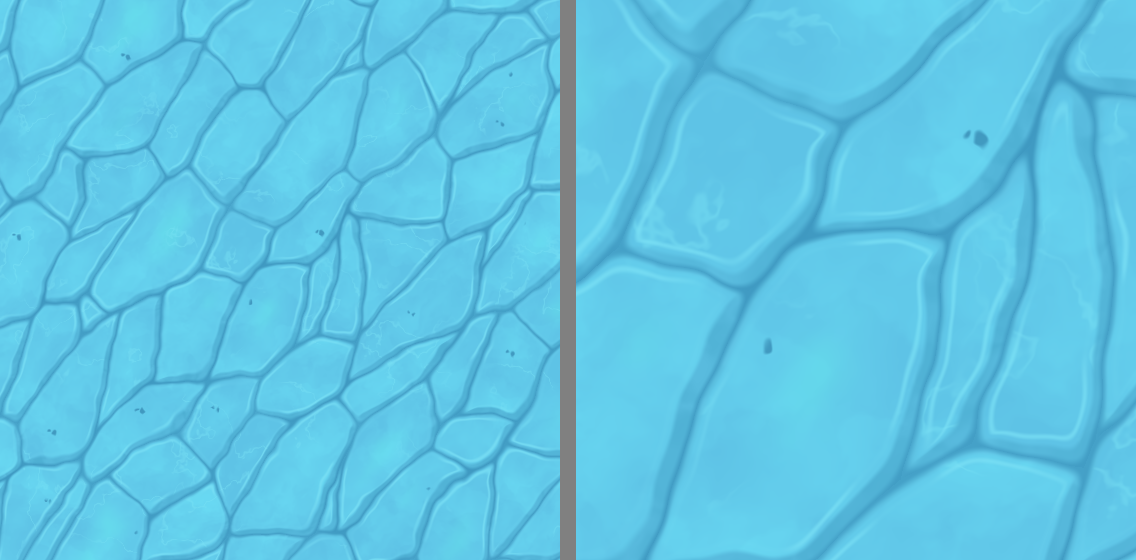
Left: the whole. Right: its middle third, enlarged.
Write a WebGL 2 fragment shader that draws this texture.

```glsl
#version 300 es
precision highp float;

uniform vec2 u_resolution;
out vec4 fragColor;

float hash(vec2 p) {
    return fract(sin(dot(p, vec2(127.1, 311.7))) * 43758.5453);
}

vec2 hash2(vec2 p) {
    return vec2(hash(p), hash(p + 57.3));
}

float noise(vec2 p) {
    vec2 i = floor(p), f = fract(p);
    f = f * f * (3.0 - 2.0 * f);
    return mix(mix(hash(i), hash(i + vec2(1, 0)), f.x),
               mix(hash(i + vec2(0, 1)), hash(i + vec2(1, 1)), f.x), f.y);
}

float fbm(vec2 p) {
    float sum = 0.0, amp = 0.5;
    for (int i = 0; i < 5; i++) {
        sum += amp * noise(p);
        p = mat2(0.8, 0.6, -0.6, 0.8) * p * 2.03 + 11.7;
        amp *= 0.5;
    }
    return sum / 0.97;
}

vec2 seedPoint(vec2 cell) {
    return cell + 0.04 + 0.92 * hash2(cell);
}

// Weighted squared distance: heavier seeds grow larger stones
float power(vec2 q, vec2 cell) {
    vec2 d = q - seedPoint(cell);
    return dot(d, d) - 0.6 * hash(cell + 19.1);
}

// Rounded distance to the stone's rim, its outward normal and its id
float stones(vec2 uv, out vec2 normal, out vec2 id) {
    vec2 along = normalize(vec2(0.62, 0.78)), across = vec2(along.y, -along.x);
    vec2 scale = vec2(10.4, 5.3);
    vec2 q = vec2(dot(uv, across), dot(uv, along)) * scale + 40.0;
    vec2 base = floor(q);
    float nearest = 1e5;
    for (int k = 0; k < 25; k++) {
        vec2 cell = base + vec2(k % 5 - 2, k / 5 - 2);
        float d = power(q, cell);
        if (d < nearest) { nearest = d; id = cell; }
    }
    float sum = 1e-9;
    normal = vec2(0.0);
    for (int k = 0; k < 49; k++) {
        vec2 cell = base + vec2(k % 7 - 3, k / 7 - 3);
        if (distance(cell, id) < 0.5) continue;
        vec2 dir = (seedPoint(cell) - seedPoint(id)) * scale;
        float d = 0.5 * (power(q, cell) - nearest) / length(dir);
        float w = exp(-d / 0.0035);
        sum += w;
        normal += w * normalize(across * dir.x + along * dir.y);
    }
    normal /= sum;
    return -0.0035 * log(sum);
}

// Small paired chips scattered over the faces
float pits(vec2 uv, float px) {
    vec2 cell = floor(uv * 6.0);
    vec2 d = uv - (cell + 0.2 + 0.6 * hash2(cell + 3.7)) / 6.0;
    d += 0.004 * (vec2(noise(uv * 170.0), noise(uv * 170.0 + 31.0)) - 0.5);
    float size = 0.0014 + 0.002 * hash(cell + 8.2);
    float big = length(d * vec2(1.0, 0.75)) - size;
    float small = length((d - vec2(-0.009, 0.004)) * vec2(0.8, 1.1)) - size * 0.5;
    float mask = smoothstep(0.001 + px, -0.001, min(big, small));
    return mask * step(0.45, hash(cell + 5.5));
}

void main() {
    vec2 uv = gl_FragCoord.xy / u_resolution.y;
    float px = 1.0 / u_resolution.y;

    // Wobbly stone outlines
    vec2 bend = vec2(noise(uv * 8.0), noise(uv * 8.0 + 43.0)) - 0.5;
    vec2 chip = vec2(noise(uv * 42.0), noise(uv * 42.0 + 17.0)) - 0.5;
    vec2 normal, id;
    float rim = stones(uv + 0.04 * bend + 0.006 * chip, normal, id);

    // Painted face: strokes and blotches, brighter towards the middle
    vec2 swirl = uv + 0.05 * vec2(fbm(uv * 8.0), fbm(uv * 8.0 + 23.0));
    float blotch = fbm(swirl * 13.0 + id * 3.1);
    float brush = noise(vec2(uv.x + uv.y, (uv.y - uv.x) * 2.2) * 26.0 + 9.0 * blotch);
    float patches = smoothstep(0.46, 0.54, fbm(swirl * 17.0 + id * 5.3));
    float tone = 0.27 + 0.3 * smoothstep(0.01, 0.08, rim) + 1.1 * (blotch - 0.5)
               + 0.3 * (hash(id + 2.9) - 0.5) + 0.2 * (brush - 0.5) + 0.16 * patches;
    vec3 color = mix(vec3(0.37, 0.765, 0.902), vec3(0.415, 0.86, 0.955), clamp(tone, 0.0, 1.15));
    float mint = smoothstep(0.54, 0.72, fbm(uv * 6.0 + 71.0)) * smoothstep(0.02, 0.07, rim);
    color = mix(color, vec3(0.39, 0.88, 0.91), 0.5 * mint);

    // Pale scratches
    float vein = abs(fbm(swirl * 13.0 + id * 7.7) - 0.5);
    float scratch = smoothstep(0.022, 0.0, vein) * smoothstep(0.45, 0.75, noise(uv * 15.0 + 5.0));
    color = mix(color, vec3(0.48, 0.89, 0.96), 0.4 * scratch);

    // Chips
    color = mix(color, vec3(0.22, 0.55, 0.71), 0.8 * pits(uv, px) * smoothstep(0.014, 0.022, rim));

    // Bevel, wide on the shaded lower right, with a broken light ridge inside
    float shade = smoothstep(-0.1, 0.9, dot(normal, normalize(vec2(0.6, -0.8))));
    float width = mix(0.003, 0.0085, shade) * (0.5 + noise(uv * 20.0 + 9.0));
    float ridge = smoothstep(0.002 + px, 0.0, abs(rim - width - 0.003 - 0.003 * noise(uv * 30.0)));
    ridge *= 0.08 + 0.6 * smoothstep(0.4, 0.75, noise(uv * 21.0 + 61.0));
    color = mix(color, vec3(0.48, 0.88, 0.96), ridge);
    float bevel = smoothstep(width + 0.0015 + px, width - 0.0015, rim);
    vec3 slope = mix(vec3(0.365, 0.755, 0.885), vec3(0.32, 0.70, 0.84), shade);
    color = mix(color, slope + 0.05 * (brush - 0.5), 0.9 * bevel);

    // Dark joint between stones, uneven in depth
    float depth = 0.55 + 0.4 * noise(uv * 13.0 + 29.0);
    float joint = smoothstep(0.0028 + px, -0.001, rim);
    color = mix(color, vec3(0.24, 0.59, 0.75), depth * joint);

    fragColor = vec4(color, 1.0);
}
```
